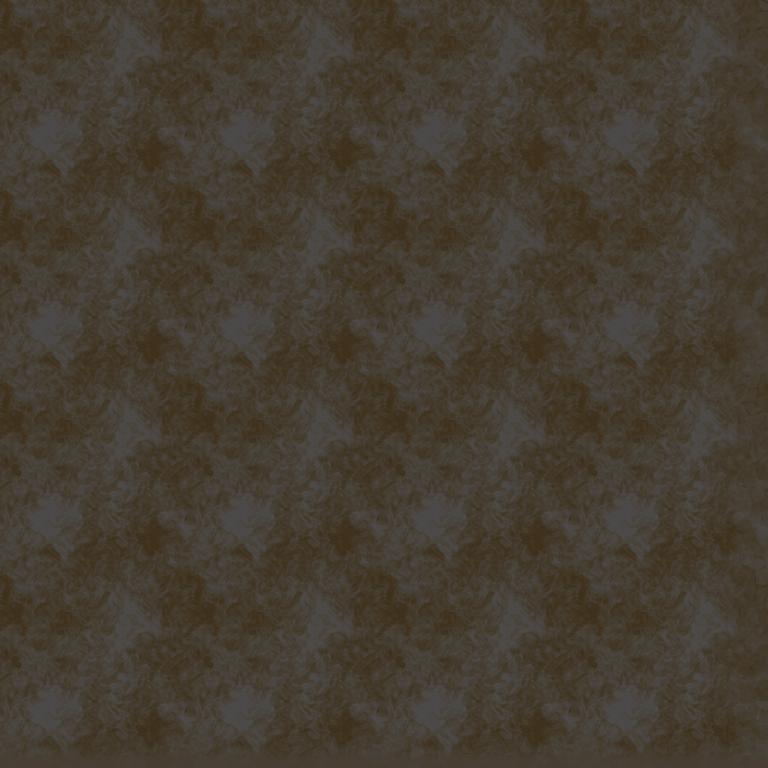
Give the GLSL for this texture, as a WebGL 2 fragment shader.

```glsl
#version 300 es
precision highp float;
// Dark weathered metal: a mottled grey and brown rust tile repeated four by four.

uniform vec2 u_resolution;
out vec4 outColor;

const float TAU = 6.2831853;
const float REPEATS = 4.0;
const vec3 RUST_BROWN = vec3(0.245, 0.190, 0.100);
const vec3 WORN_GREY = vec3(0.300, 0.292, 0.285);
const vec3 EDGE_DUST = vec3(0.285, 0.245, 0.205);

vec3 hash3(vec2 p) {
    vec3 q = fract(p.xyx * vec3(0.1031, 0.1030, 0.0973));
    q += dot(q, q.yxz + 33.33);
    return fract((q.xxy + q.yzz) * q.zyx);
}

// Smooth cellular noise that wraps after one tile
float cellNoise(vec2 tile, float cells, float seed) {
    vec2 p = tile * cells;
    vec2 base = floor(p);
    float sum = 0.0, total = 0.0;
    for (int y = -1; y <= 1; y++)
    for (int x = -1; x <= 1; x++) {
        vec2 cell = base + vec2(x, y);
        vec3 rnd = hash3(mod(cell, cells) + seed);
        vec2 d = cell + rnd.xy - p;
        float w = exp(-7.0 * dot(d, d));
        sum += w * rnd.z;
        total += w;
    }
    return sum / total;
}

// Nearest cell: random value in x, distance to the cell border in y
vec2 facet(vec2 p, float seed) {
    vec2 base = floor(p);
    float nearest = 9.0, second = 9.0, value = 0.0;
    for (int y = -1; y <= 1; y++)
    for (int x = -1; x <= 1; x++) {
        vec2 cell = base + vec2(x, y);
        vec3 rnd = hash3(cell + seed);
        float d = length(cell + rnd.xy - p);
        second = min(second, max(d, nearest));
        if (d < nearest) { nearest = d; value = rnd.z; }
    }
    return vec2(value, second - nearest);
}

// Soft spot that wraps around the tile
float spot(vec2 tile, vec2 center, vec2 radius) {
    vec2 d = (fract(tile - center + 0.5) - 0.5) / radius;
    return exp(-dot(d, d));
}

vec2 warp(vec2 p) {
    vec2 a = sin(TAU * (p.yx * 3.0 + p * vec2(2.0, 1.0)));
    vec2 b = sin(TAU * (p.yx * 7.0 - p * 4.0) + 1.7);
    return p + 0.014 * a + 0.008 * b;
}

// Broad grey and brown patches
float patches(vec2 p) {
    float grey = 0.36 * spot(p, vec2(0.27, 0.30), vec2(0.15, 0.13))
               + 0.24 * spot(p, vec2(0.67, 0.90), vec2(0.12, 0.13))
               + 0.20 * spot(p, vec2(0.95, 0.07), vec2(0.12, 0.10))
               + 0.18 * spot(p, vec2(0.69, 0.64), vec2(0.15, 0.16));
    float brown = 0.34 * spot(p, vec2(0.80, 0.21), vec2(0.11, 0.12))
                + 0.32 * spot(p, vec2(0.35, 0.74), vec2(0.11, 0.19))
                + 0.20 * spot(p, vec2(0.03, 0.90), vec2(0.12, 0.15))
                + 0.18 * spot(p, vec2(0.06, 0.47), vec2(0.17, 0.12));
    return grey - brown;
}

// Amount of grey over rust: 0 is brown, 1 is grey
float wear(vec2 tile) {
    vec2 p = warp(tile);
    float amount = 0.49 + patches(p);
    float cells = 5.0, strength = 0.36;
    for (int i = 0; i < 5; i++) {
        amount += strength * (cellNoise(p, cells, float(i) * 17.0) - 0.5);
        cells *= 2.0;
        strength *= 1.04;
    }
    // Thin dark scratches along the noise contours
    float ridge = abs(cellNoise(p, 14.0, 91.0) - 0.5);
    float broken = smoothstep(0.45, 0.7, cellNoise(p, 9.0, 53.0));
    return amount - 0.13 * broken * (1.0 - smoothstep(0.0, 0.05, ridge));
}

void main() {
    vec2 uv = gl_FragCoord.xy / u_resolution;
    float amount = wear(fract(uv * REPEATS));

    // Flat chips along the right and lower borders
    float border = max(smoothstep(0.90, 1.0, uv.x), 1.0 - smoothstep(0.0, 0.065, uv.y));
    vec2 chip = facet(uv * 58.0, 7.0);
    float chipMask = border * smoothstep(0.0, 0.15, chip.y) * 0.65;
    amount = mix(amount, 0.32 + 0.48 * chip.x, chipMask);

    // Faint horizontal streaks in one worn column
    vec2 streakOffset = abs(uv - vec2(0.465, 0.76)) / vec2(0.038, 0.18);
    float streakMask = 1.0 - smoothstep(0.5, 1.0, max(streakOffset.x, streakOffset.y));
    float streak = facet(uv * vec2(28.0, 150.0), 31.0).x - 0.5;
    amount += 0.18 * streakMask * streak;

    vec3 color = mix(RUST_BROWN, WORN_GREY, clamp(amount, 0.0, 1.0));
    float dust = 1.0 - smoothstep(0.008, 0.022, uv.y);
    outColor = vec4(mix(color, EDGE_DUST, 0.7 * dust), 1.0);
}
```
